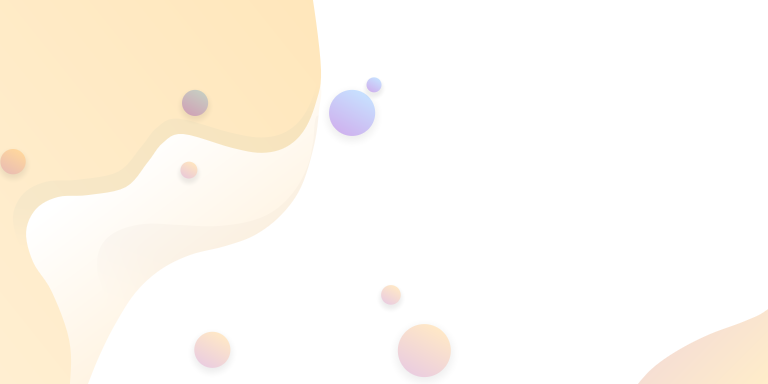
This background is drawn by a WebGL 2 fragment shader. Its source:

```glsl
#version 300 es
precision highp float;

uniform vec2 u_resolution;
out vec4 fragColor;

#define UNITS 1000.0
#define STEPS 6
#define HEM_LIFT 40.0
#define HEM_SLIDE 36.0
#define HEM_TINT vec3(0.968, 0.982, 0.99)
#define FOLD_TINT vec3(0.985, 0.98, 0.978)
#define SHADOW 0.07
#define SHADOW_DROP 9.0

// Control points of closed curves; the canvas is UNITS high
const vec2 DRAPE[] = vec2[](
  vec2(815, 1000), vec2(836, 818), vec2(823, 734), vec2(792, 661), vec2(745, 617),
  vec2(682, 602), vec2(604, 615), vec2(477, 651), vec2(424, 628), vec2(385, 578),
  vec2(328, 513), vec2(229, 492), vec2(151, 487), vec2(94, 456), vec2(68, 396),
  vec2(86, 318), vec2(135, 240), vec2(180, 115), vec2(182, 0), vec2(160, -130),
  vec2(-200, -150), vec2(-200, 1150), vec2(790, 1120));
const vec2 WAVE[] = vec2[](
  vec2(780, 950), vec2(833, 792), vec2(831, 714), vec2(818, 622), vec2(784, 513),
  vec2(732, 440), vec2(664, 388), vec2(586, 359), vec2(495, 336), vec2(417, 297),
  vec2(352, 237), vec2(299, 154), vec2(260, 76), vec2(229, 0), vec2(180, -130),
  vec2(-200, -150), vec2(-200, 1100), vec2(600, 1050));
const vec2 FOLD[] = vec2[](
  vec2(830, 700), vec2(815, 628), vec2(802, 570), vec2(768, 505), vec2(716, 453),
  vec2(651, 424), vec2(560, 411), vec2(469, 414), vec2(378, 417), vec2(305, 398),
  vec2(263, 359), vec2(253, 297), vec2(273, 193), vec2(250, -100), vec2(900, 100),
  vec2(900, 600));
const vec2 CORNER[] = vec2[](
  vec2(1661, 0), vec2(1706, 47), vec2(1771, 91), vec2(1849, 130), vec2(1940, 164),
  vec2(2000, 195), vec2(2080, 270), vec2(2300, 200), vec2(2200, -200), vec2(1600, -80));

// Bubbles: centre, radius, and 1 for cool or 0 for warm
const vec4 BUBBLES[] = vec4[](
  vec4(508, 732, 34, 1), vec4(34, 579, 33, 0), vec4(492, 557, 22, 0),
  vec4(917, 706, 60, 1), vec4(974, 779, 19.5, 1), vec4(1018, 232, 25.5, 0),
  vec4(553, 89, 47, 0), vec4(1105, 87, 69, 0));

vec2 catmullRom(vec2 a, vec2 b, vec2 c, vec2 d, float t) {
  return 0.5 * (2.0 * b + t * (c - a + t * (2.0 * a - 5.0 * b + 4.0 * c - d
    + t * (3.0 * b - 3.0 * c + d - a))));
}

// Adds one curve span to the outline: x is squared distance, y is side
void addSpan(vec2 p, vec2 k0, vec2 k1, vec2 k2, vec2 k3, inout vec2 outline) {
  vec2 a = k1;
  for (int j = 1; j <= STEPS; j++) {
    vec2 b = catmullRom(k0, k1, k2, k3, float(j) / float(STEPS));
    vec2 e = b - a, w = p - a;
    vec2 gap = w - e * clamp(dot(w, e) / dot(e, e), 0.0, 1.0);
    outline.x = min(outline.x, dot(gap, gap));
    if ((a.y > p.y) != (b.y > p.y) && w.x < w.y * e.x / e.y) outline.y = -outline.y;
    a = b;
  }
}

// Signed distance to a closed spline, negative inside
#define TRACE(K) vec2 o = vec2(1e9, 1); int n = K.length(); for (int i = 0; i < n; i++) addSpan(p, K[i], K[(i + 1) % n], K[(i + 2) % n], K[(i + 3) % n], o); return sqrt(o.x) * o.y;

float drapeDistance(vec2 p) { TRACE(DRAPE) }
float waveDistance(vec2 p) { TRACE(WAVE) }
float foldDistance(vec2 p) { TRACE(FOLD) }
float cornerDistance(vec2 p) { TRACE(CORNER) }

float cover(float distance, float pixel) {
  return clamp(0.5 - distance / pixel, 0.0, 1.0);
}

void main() {
  float pixel = UNITS / u_resolution.y;
  vec2 p = gl_FragCoord.xy * pixel;
  vec3 color = vec3(1);

  // Pale wave with a faint inner fold
  float paleness = clamp(0.65 + 0.00134 * p.x - 0.0018 * p.y, 0.0, 1.0);
  vec3 wave = mix(vec3(1), vec3(1, 0.955, 0.885), paleness);
  float foldFade = smoothstep(200.0, 420.0, p.y + 0.4 * (p.x - 250.0));
  wave *= mix(vec3(1), FOLD_TINT, foldFade * cover(foldDistance(p), pixel));
  color = mix(color, wave, cover(waveDistance(p), pixel));

  // Golden drape with a darker hem along its lower edge
  float glow = clamp(p.x / 1600.0 + p.y / 2000.0, 0.0, 1.0);
  vec3 drape = mix(vec3(1, 0.935, 0.82), vec3(1, 0.905, 0.735), glow);
  vec2 hemShift = vec2(-HEM_SLIDE * clamp(1.0 - p.x / 700.0, 0.0, 1.0), HEM_LIFT);
  float hem = 1.0 - cover(drapeDistance(p - hemShift), pixel);
  hem *= smoothstep(340.0, 480.0, p.y) * (1.0 - smoothstep(680.0, 790.0, p.y));
  drape *= mix(vec3(1), HEM_TINT, hem);
  color = mix(color, drape, cover(drapeDistance(p), pixel));

  // Peach hill in the corner
  float warmth = clamp((p.x - p.y - 1600.0) / 400.0, 0.0, 1.0);
  vec3 hill = mix(vec3(0.96, 0.865, 0.835), vec3(1, 0.93, 0.79), warmth);
  color = mix(color, hill, cover(cornerDistance(p), pixel));

  // Translucent bubbles multiplied over soft shadows
  for (int i = 0; i < BUBBLES.length(); i++) {
    vec4 bubble = BUBBLES[i];
    vec2 d = p - bubble.xy;
    float r = bubble.z;
    float inside = cover(length(d) - r, pixel);
    float below = length(d + vec2(0, SHADOW_DROP)) - r;
    float shade = SHADOW * (1.0 - smoothstep(-0.3 * r, 8.0 + 0.25 * r, below));
    float t = clamp(0.5 + 0.5 * dot(d / r, vec2(0.5, 0.87)), 0.0, 1.0);
    vec3 warm = mix(vec3(0.92, 0.805, 0.875), vec3(1, 0.91, 0.78), t);
    vec3 cool = mix(vec3(0.81, 0.7, 0.935), vec3(0.78, 0.88, 1), t);
    color *= mix(vec3(1.0 - shade), mix(warm, cool, bubble.w), inside);
  }

  fragColor = vec4(color, 1);
}
```
